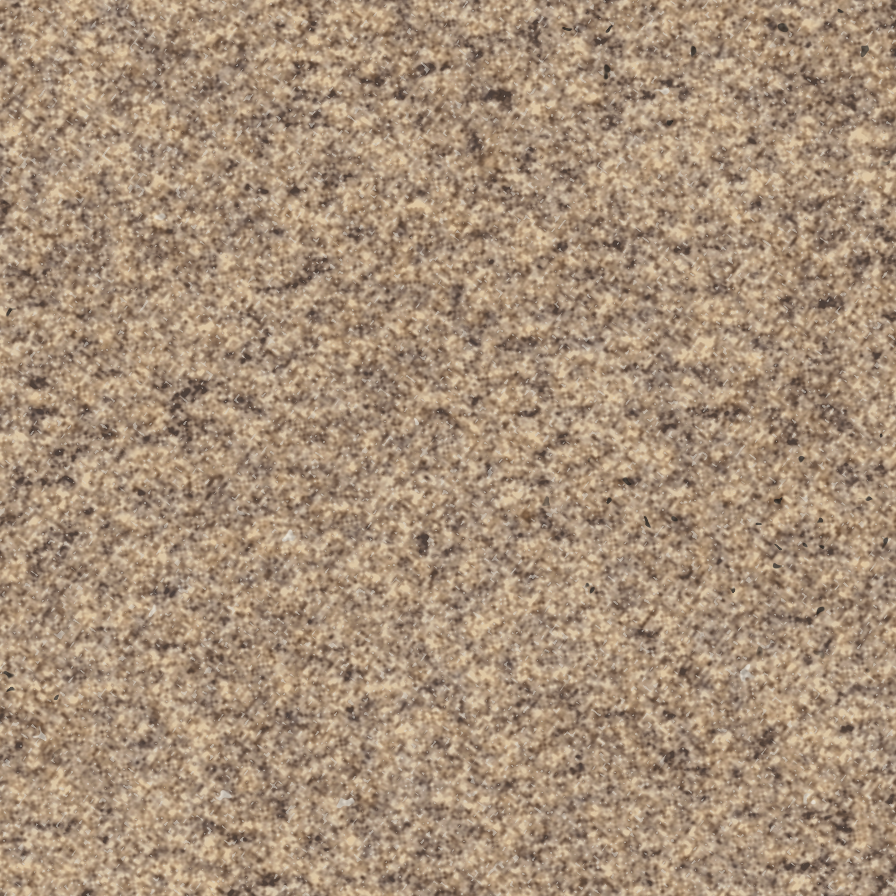
A three.js fragment shader for this texture:

```glsl
varying vec2 vUv;

// Stone tones, dark to light
const vec3 PIT_BROWN   = vec3(0.33, 0.25, 0.19);
const vec3 DARK_BROWN  = vec3(0.45, 0.35, 0.27);
const vec3 BROWN       = vec3(0.56, 0.46, 0.38);
const vec3 TAN         = vec3(0.64, 0.55, 0.45);
const vec3 SAND        = vec3(0.71, 0.61, 0.52);
const vec3 PALE_SAND   = vec3(0.77, 0.69, 0.59);
const vec3 CREAM       = vec3(0.85, 0.78, 0.67);
const vec3 SOOT        = vec3(0.21, 0.19, 0.17);
const vec3 CHALK       = vec3(0.86, 0.84, 0.80);
const vec3 WARMTH      = vec3(0.010, 0.0, -0.014);

// Feature frequencies, in cells across the canvas
const float FINE_GRAIN   = 270.0;
const float COARSE_GRAIN = 170.0;
const float CLUMP        = 58.0;
const float STAIN        = 11.0;
const float SOOT_CELLS   = 42.0;
const float CHALK_CELLS  = 14.0;

// Strengths of the tone layers
const float LEVEL_SHIFT   = -0.06;
const float FINE_AMOUNT   = 0.62;
const float COARSE_AMOUNT = 0.50;
const float CLUMP_AMOUNT  = 0.34;
const float RELIEF_AMOUNT = 2.1;
const float STAIN_AMOUNT  = 0.10;
const float PIT_AMOUNT    = 1.0;
const float GLINT_AMOUNT  = 0.55;
const vec2  LIGHT_STEP    = vec2(-0.002, 0.005);
const vec2  CLUMP_STRETCH = vec2(0.88, 1.12);
const mat2  GRAIN_TURN    = mat2(0.80, 0.60, -0.60, 0.80);

float hash(vec2 p) {
  vec3 q = fract(vec3(p.xyx) * 0.1031);
  q += dot(q, q.yzx + 33.33);
  return fract((q.x + q.y) * q.z);
}

float valueNoise(vec2 p) {
  vec2 cell = floor(p);
  vec2 f = fract(p);
  f = f * f * (3.0 - 2.0 * f);
  float low = mix(hash(cell), hash(cell + vec2(1.0, 0.0)), f.x);
  float high = mix(hash(cell + vec2(0.0, 1.0)), hash(cell + vec2(1.0, 1.0)), f.x);
  return mix(low, high, f.y);
}

// Noise centred on zero with a spread of about one
float unitNoise(vec2 p) {
  return (valueNoise(p) - 0.5) / 0.2145;
}

// Rough surface height, about 0 to 1
float surface(vec2 p) {
  float sum = 0.0;
  float amplitude = 0.52;
  p *= CLUMP * CLUMP_STRETCH;
  for (int i = 0; i < 4; i++) {
    sum += amplitude * valueNoise(p);
    p = mat2(1.6, 1.2, -1.2, 1.6) * p + 17.3;
    amplitude *= 0.52;
  }
  return sum;
}

// Ragged flecks, at most one per cell
float flecks(vec2 p, float cells, float chance, float size, vec2 seed) {
  vec2 rough = GRAIN_TURN * p * 140.0 + seed;
  vec2 ragged = vec2(valueNoise(rough), valueNoise(rough + 51.0)) - 0.5;
  vec2 q = p * cells + ragged * size * 1.5;
  vec2 cell = floor(q);
  vec2 centre = 0.35 + 0.3 * vec2(hash(cell + seed), hash(cell + seed + 13.0));
  float angle = 6.2832 * hash(cell + seed + 29.0);
  vec2 d = fract(q) - centre;
  d = mat2(cos(angle), -sin(angle), sin(angle), cos(angle)) * d;
  d.y *= 1.5;
  float radius = size * mix(0.5, 1.1, hash(cell + seed + 41.0));
  float present = step(hash(cell + seed + 67.0), chance);
  return present * (1.0 - smoothstep(radius * 0.6, radius * 1.15, length(d)));
}

// Blend towards the next tone as the level passes from a to b
vec3 blendTone(vec3 base, vec3 next, float a, float b, float level) {
  return mix(base, next, clamp((level - a) / (b - a), 0.0, 1.0));
}

vec3 stoneTone(float level) {
  vec3 c = blendTone(PIT_BROWN, DARK_BROWN, -2.8, -1.8, level);
  c = blendTone(c, BROWN, -1.8, -0.95, level);
  c = blendTone(c, TAN, -0.95, -0.23, level);
  c = blendTone(c, SAND, -0.23, 0.43, level);
  c = blendTone(c, PALE_SAND, 0.43, 1.06, level);
  return blendTone(c, CREAM, 1.06, 1.8, level);
}

void main() {
  vec2 p = vUv;
  vec2 turned = GRAIN_TURN * p + 2.0;

  // Uneven surface lit from above, with pits gathered in patches
  float height = surface(p);
  float clump = (height - 0.5) / 0.13;
  float relief = height - surface(p + LIGHT_STEP);
  float patches = smoothstep(0.3, 0.7, valueNoise(p * STAIN + 23.0));
  float pit = patches * (1.0 - smoothstep(0.24, 0.36, height));

  // Sum of grain, clumps and broad stains
  float grain = unitNoise(turned * FINE_GRAIN);
  float level = LEVEL_SHIFT + FINE_AMOUNT * grain;
  level += COARSE_AMOUNT * unitNoise(turned.yx * COARSE_GRAIN + 31.0);
  level += CLUMP_AMOUNT * clump + RELIEF_AMOUNT * relief;
  level += STAIN_AMOUNT * unitNoise(p * STAIN + 3.0) - PIT_AMOUNT * pit;
  vec3 color = stoneTone(level) + WARMTH * clump;

  // Bright mineral grains
  float glint = smoothstep(0.80, 0.94, valueNoise(turned * FINE_GRAIN + 211.0));
  color = mix(color, CHALK, GLINT_AMOUNT * glint);

  // Rare chalk flecks and clustered soot specks
  float chalk = flecks(p, CHALK_CELLS, 0.09, 0.12, vec2(83.0, 19.0));
  color = mix(color, CHALK + 0.04 * grain, 0.75 * chalk);
  float cluster = smoothstep(0.60, 0.74, valueNoise(p * 4.5 + 61.0));
  float soot = flecks(p, SOOT_CELLS, 0.12, 0.25, vec2(131.0, 47.0));
  color = mix(color, SOOT + 0.03 * grain, 0.85 * soot * cluster);

  gl_FragColor = vec4(color, 1.0);
}
```
